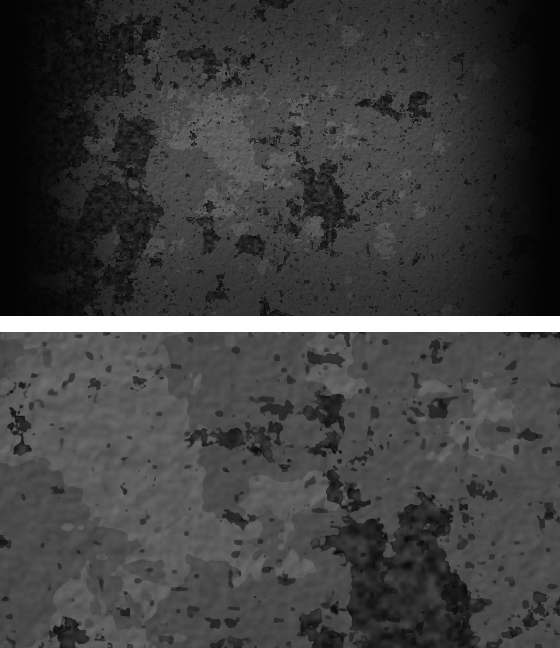
Top: the whole. Bottom: its middle third, enlarged.
Give the GLSL for this texture, as a Shadertoy shader.

```glsl
// Dark weathered plaster wall with peeled patches, chips and shaded borders.

float hash(vec2 p) {
    return fract(sin(dot(p, vec2(127.1, 311.7))) * 43758.5453);
}

// Value noise that wraps after a whole number of cells.
float noise(vec2 uv, vec2 cells, float seed) {
    vec2 p = uv * cells;
    vec2 i = floor(p), f = fract(p);
    f = f * f * f * (f * (f * 6.0 - 15.0) + 10.0);
    vec2 a = mod(i, cells) + seed * 17.0;
    vec2 b = mod(i + 1.0, cells) + seed * 17.0;
    return mix(mix(hash(a), hash(vec2(b.x, a.y)), f.x),
               mix(hash(vec2(a.x, b.y)), hash(b), f.x), f.y);
}

float fbm(vec2 uv, vec2 cells, int octaves, float seed) {
    float sum = 0.0, total = 0.0, weight = 0.5;
    for (int i = 0; i < octaves; i++) {
        sum += weight * noise(uv, cells, seed + float(i));
        total += weight;
        weight *= 0.66;
        cells *= 2.0;
    }
    return sum / total;
}

// Soft wrapped spot, 1 at its centre.
float spot(vec2 uv, vec2 centre, vec2 size) {
    vec2 q = (fract(uv - centre + 0.5) - 0.5) / size;
    return exp(-dot(q, q));
}

void mainImage(out vec4 fragColor, in vec2 fragCoord) {
    vec2 uv = fragCoord / iResolution.xy;
    vec2 grid = vec2(16.0, 9.0);

    // Slight warp hides the noise lattice.
    vec2 warp = vec2(noise(uv, grid * 3.0, 40.0), noise(uv, grid * 3.0, 41.0));
    vec2 p = uv + (warp - 0.5) * vec2(0.006, 0.0107);

    // Where the wall is worn: a wide left band and several spots.
    float leftDistance = abs(fract(uv.x - 0.11 + 0.5) - 0.5);
    float wear = 0.25 * (1.0 - smoothstep(0.02, 0.27, leftDistance));
    wear += 0.18 * spot(uv, vec2(0.57, 0.38), vec2(0.08, 0.18));
    wear += 0.13 * spot(uv, vec2(0.50, 0.20), vec2(0.04, 0.20));
    wear += 0.13 * spot(uv, vec2(0.37, 0.88), vec2(0.09, 0.15));
    wear += 0.13 * spot(uv, vec2(0.90, 0.12), vec2(0.07, 0.12));

    // Plaster with a fine, side-lit relief.
    float bumps = fbm(p, grid * 7.0, 2, 3.0);
    float lit = fbm(p + vec2(-0.001, 0.002), grid * 7.0, 2, 3.0);
    float grain = noise(uv, grid * 20.0, 9.0) - 0.5;
    float cloud = fbm(uv, vec2(5.0, 3.0), 4, 12.0);
    float plaster = 0.29 * (1.0 + 0.6 * (bumps - lit) + 0.12 * grain);
    plaster *= 0.92 + 0.16 * cloud;

    // Pale remains of an upper coat, with faint horizontal strokes.
    float coat = fbm(p, grid, 5, 20.0) + 0.24 * spot(uv, vec2(0.385, 0.55), vec2(0.05, 0.20));
    float strokes = noise(p, vec2(24.0, 108.0), 27.0) - 0.5;
    plaster *= 1.0 + smoothstep(0.645, 0.665, coat) * (0.24 + 0.10 * strokes);

    // Rough bare ground under the peeled plaster.
    float rough = fbm(uv, grid * 9.0, 2, 30.0) - 0.5;
    float ground = 0.15 * max(0.25, 1.0 + 1.5 * rough + 0.3 * grain);
    float peel = fbm(p, grid, 6, 50.0) + wear;
    float tone = mix(plaster, ground, smoothstep(0.655, 0.685, peel));
    tone *= 1.0 - 0.22 * (1.0 - smoothstep(0.0, 0.02, abs(peel - 0.68)));

    // Medium chips and small pits, denser near worn parts.
    float density = 0.18 * (cloud - 0.5) + 0.20 * wear;
    float chips = smoothstep(0.69, 0.74, fbm(p, grid * 4.0, 4, 60.0) + density);
    float pits = smoothstep(0.71, 0.81, fbm(p, grid * 9.0, 2, 70.0) + density);
    tone *= (1.0 - 0.50 * chips) * (1.0 - 0.42 * pits);

    // Shade towards the borders, strongest at the sides.
    vec2 border = cos(3.14159 * uv);
    border *= border;
    tone *= 1.0 - pow(border.x, 3.5);
    tone *= 1.0 - 0.35 * pow(border.y, 1.5);

    fragColor = vec4(vec3(tone + 0.012), 1.0);
}
```
